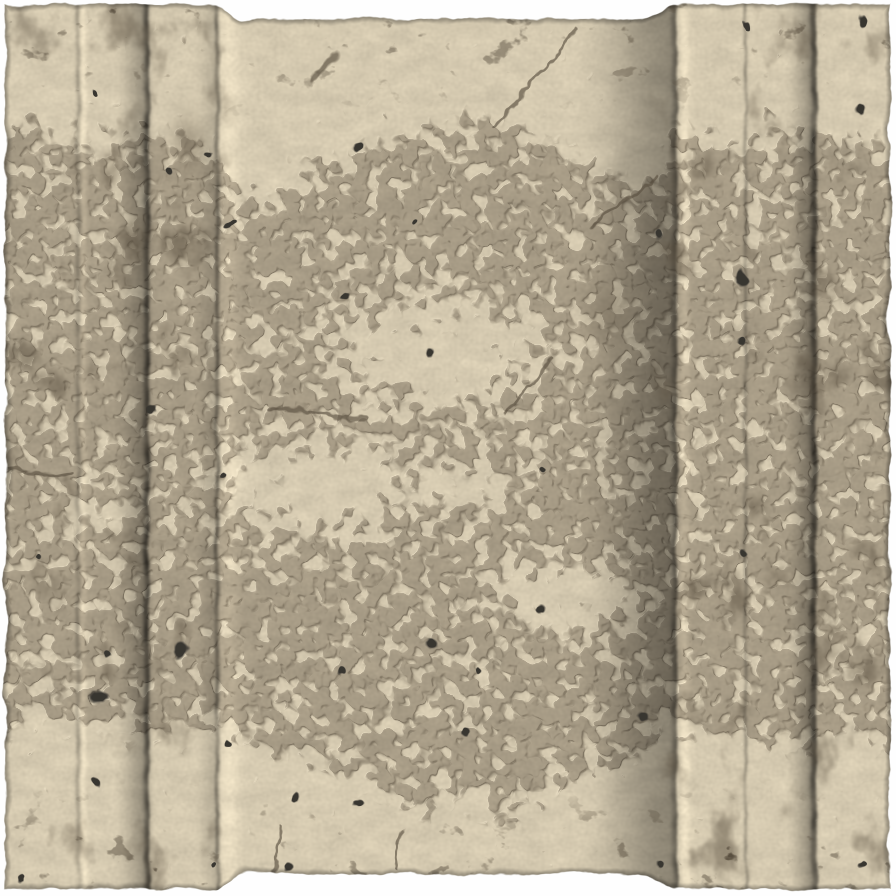
A WebGL 1 fragment shader for this texture:

```glsl
precision highp float;
// Weathered stone moulding: a hollow centre panel between stepped vertical bands.
// Thresholded gradient noise makes the pitted crust; ramps in x model the profile,
// and warped line segments and ellipses add cracks, chips and dark inclusions.

uniform vec2 u_resolution;

const vec3 STONE = vec3(0.835, 0.79, 0.69);
const vec3 CRUST = vec3(0.655, 0.61, 0.525);
const vec3 SHADOW = vec3(0.35, 0.31, 0.25);
const vec3 INCLUSION = vec3(0.22, 0.21, 0.19);
const vec3 BACKDROP = vec3(0.995);
const float PIT_SCALE = 66.0;
const float RELIEF_STEP = 0.0028;
const float EDGE_WOBBLE = 0.006;

vec2 hash2(vec2 c) {
  vec2 k = vec2(dot(c, vec2(127.1, 311.7)), dot(c, vec2(269.5, 183.3)));
  return fract(sin(k) * 43758.55);
}

float noise(vec2 p) {
  vec2 i = floor(p), f = fract(p);
  vec2 u = f * f * f * (f * (f * 6.0 - 15.0) + 10.0);
  vec2 e = vec2(1.0, 0.0);
  float a = dot(hash2(i) * 2.0 - 1.0, f);
  float b = dot(hash2(i + e.xy) * 2.0 - 1.0, f - e.xy);
  float c = dot(hash2(i + e.yx) * 2.0 - 1.0, f - e.yx);
  float d = dot(hash2(i + e.xx) * 2.0 - 1.0, f - e.xx);
  return mix(mix(a, b, u.x), mix(c, d, u.x), u.y);
}

float fbm(vec2 p) {
  float sum = 0.0, amp = 1.0;
  for (int i = 0; i < 4; i++) {
    sum += amp * noise(p);
    p = mat2(1.6, 1.2, -1.2, 1.6) * p + 7.3;
    amp *= 0.5;
  }
  return sum;
}

float blob(vec2 p, vec2 centre, vec2 radius) {
  vec2 d = (p - centre) / radius;
  return exp(-dot(d, d));
}

float crack(vec2 p, vec2 a, vec2 b, float width) {
  vec2 ab = b - a;
  float t = clamp(dot(p - a, ab) / dot(ab, ab), 0.0, 1.0);
  return 1.0 - smoothstep(width * 0.4, width * 1.5, length(p - a - ab * t));
}

// Darkening that grows up to a sharp vertical arris.
float ramp(float x, float start, float arris) {
  return smoothstep(start, arris, x) * (1.0 - smoothstep(arris, arris + 0.005, x));
}

float seam(float x, float at, float width) {
  float d = (x - at) / width;
  return exp(-d * d);
}

// Positive inside the crust, negative on bare stone.
float pitField(vec2 p, float bias) {
  vec2 q = p * PIT_SCALE + 0.5 * vec2(noise(p * 95.0), noise(p * 95.0 + 31.0));
  return noise(q) + 0.35 * noise(q * 2.1 + 9.0) + bias;
}

// How much crust grows here: limits by height, less the bare patches.
float crustCover(vec2 p, float panel) {
  float top = mix(0.85, 0.78 + 0.09 * blob(p, vec2(0.52, p.y), vec2(0.15)), panel);
  float base = mix(0.18, 0.17 - 0.08 * blob(p, vec2(0.53, p.y), vec2(0.16)), panel);
  float inside = min(top - p.y, p.y - base) + 0.045 * fbm(p * 14.0);
  float cover = smoothstep(-0.035, 0.03, inside);
  cover -= 0.95 * blob(p, vec2(0.49, 0.61), vec2(0.105, 0.055));
  cover -= 1.0 * blob(p, vec2(0.35, 0.455), vec2(0.085, 0.045));
  cover -= 0.9 * blob(p, vec2(0.63, 0.335), vec2(0.075, 0.035));
  cover -= 0.6 * blob(p, vec2(0.52, 0.455), vec2(0.05, 0.03));
  cover -= 0.4 * blob(p, vec2(0.11, 0.43), vec2(0.05, 0.03));
  return clamp(cover, 0.0, 1.0);
}

void main() {
  vec2 p = gl_FragCoord.xy / u_resolution;
  float px = 1.0 / min(u_resolution.x, u_resolution.y);
  float panel = smoothstep(0.24, 0.27, p.x) * (1.0 - smoothstep(0.71, 0.755, p.x));
  float x = p.x + 0.004 * fbm(vec2(p.y * 22.0, 3.0));

  // Crust, with a shadow on the lower right rim of each grain.
  float cover = crustCover(p, panel);
  float bias = mix(-0.62, 0.12, cover) + 0.17 * fbm(p * 11.0);
  float f = pitField(p, bias);
  float slope = pitField(p + vec2(-0.7, 0.7) * RELIEF_STEP, bias) - f;
  float rim = exp(-f * f * 70.0);
  vec3 col = mix(STONE, CRUST, smoothstep(-0.05, 0.06, f));
  col = mix(col, SHADOW, rim * clamp(0.16 + slope * 2.2, 0.0, 0.55));
  col += 0.05 * rim * clamp(-slope * 4.0, 0.0, 1.0);
  col *= 1.0 + 0.07 * fbm(p * vec2(28.0, 50.0)) + 0.05 * noise(p * 210.0);

  // Vertical profile: shaded hollows, seams and lit arrises.
  float shade = 0.27 * ramp(x, 0.125, 0.164) + 0.15 * ramp(x, 0.215, 0.243);
  shade += 0.34 * ramp(x, 0.64, 0.753) + 0.30 * ramp(x, 0.875, 0.909);
  float broken = 0.65 + 0.6 * noise(vec2(x * 40.0, p.y * 45.0));
  shade += broken * (0.42 * seam(x, 0.164, 0.004) + 0.32 * seam(x, 0.242, 0.0025));
  shade += broken * (0.24 * seam(x, 0.087, 0.003) + 0.28 * seam(x, 0.832, 0.0025));
  shade += broken * (0.25 * seam(x, 0.753, 0.004) + 0.4 * seam(x, 0.908, 0.004));
  col *= 1.0 - clamp(shade, 0.0, 0.7);
  col *= 1.0 + 0.10 * (seam(x, 0.256, 0.012) + seam(x, 0.764, 0.006) + seam(x, 0.093, 0.004));

  // Stains on the side bands and chips on the bare ends.
  float stain = smoothstep(0.12, 0.6, fbm(p * vec2(18.0, 13.0) + 4.0)) * (1.0 - panel);
  stain += 0.7 * blob(p, vec2(0.21, 0.84), vec2(0.018, 0.03));
  stain += 0.5 * blob(p, vec2(0.68, 0.65), vec2(0.025, 0.03));
  float chip = smoothstep(0.3, 0.48, fbm(mat2(26.0, 14.0, -16.0, 34.0) * p));
  col = mix(col, SHADOW, 0.5 * clamp(stain, 0.0, 1.0) + 0.5 * chip * (1.0 - cover) * smoothstep(0.7, 0.9, abs(p.y * 2.0 - 1.0)));

  // Cracks wander through a warped copy of the plane.
  vec2 w = p + 0.012 * vec2(fbm(p * 25.0), fbm(p * 25.0 + 17.0));
  float line = crack(w, vec2(0.645, 0.97), vec2(0.555, 0.86), 0.0018);
  line = max(line, crack(w, vec2(0.305, 0.545), vec2(0.41, 0.53), 0.002));
  line = max(line, crack(w, vec2(0.73, 0.80), vec2(0.66, 0.75), 0.002));
  line = max(line, crack(w, vec2(0.62, 0.60), vec2(0.56, 0.54), 0.0018));
  line = max(line, crack(w, vec2(0.315, 0.08), vec2(0.305, 0.02), 0.0018));
  line = max(line, crack(w, vec2(0.45, 0.07), vec2(0.44, 0.03), 0.0018));
  line = max(line, crack(w, vec2(0.0, 0.475), vec2(0.08, 0.47), 0.002));
  line = max(line, crack(w, vec2(0.375, 0.94), vec2(0.345, 0.91), 0.004));
  col = mix(col, SHADOW, 0.65 * line);

  // Dark inclusions: five large, the rest scattered on a sparse grid.
  float spot = blob(w, vec2(0.482, 0.28), vec2(0.009, 0.007));
  spot += blob(w, vec2(0.108, 0.226), vec2(0.01, 0.008)) + blob(w, vec2(0.2, 0.275), vec2(0.008, 0.01));
  spot += blob(w, vec2(0.83, 0.692), vec2(0.007, 0.01)) + blob(w, vec2(0.717, 0.2), vec2(0.008, 0.006));
  vec2 cell = floor(w * 14.0);
  vec2 seed = hash2(cell + 5.0);
  spot += step(0.88, seed.x) * blob(fract(w * 14.0), 0.25 + 0.5 * hash2(cell), vec2(0.05 + 0.03 * seed.y));
  col = mix(col, INCLUSION, smoothstep(0.25, 0.65, spot));

  // Ragged outline, lower along the hollow panel.
  vec2 ragged = p + EDGE_WOBBLE * vec2(fbm(p * 24.0 + 2.0), fbm(p * 24.0 + 40.0));
  float sides = min(ragged.x - 0.006, 0.993 - ragged.x);
  float ends = min(ragged.y - mix(0.008, 0.025, panel), mix(0.995, 0.979, panel) - ragged.y);
  float inset = min(sides, ends);
  col *= 1.0 - 0.3 * (1.0 - smoothstep(0.0, 0.007, inset));
  col = mix(BACKDROP, col, smoothstep(-px, px, inset));
  gl_FragColor = vec4(clamp(col, 0.0, 1.0), 1.0);
}
```
